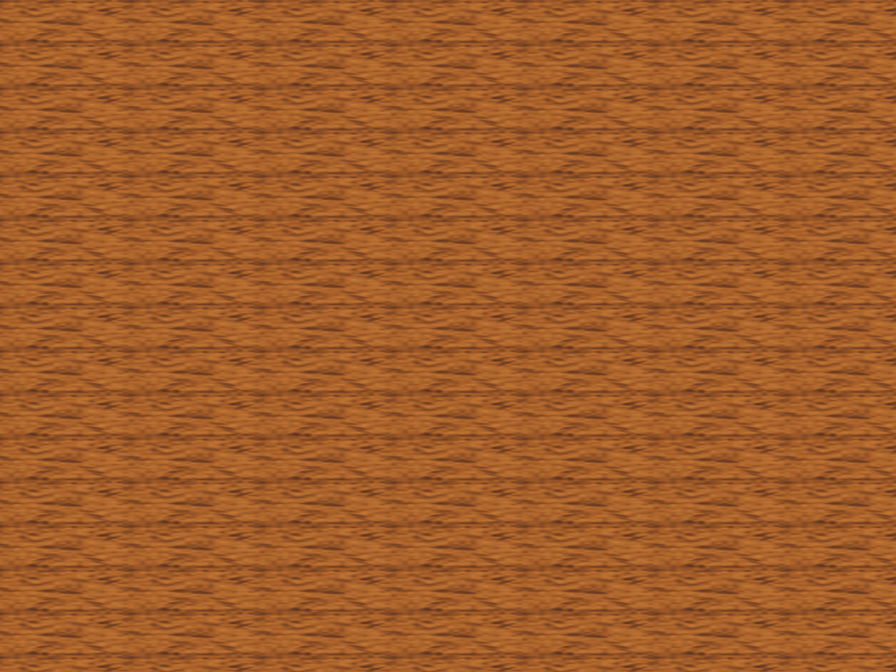
This texture is drawn by a Shadertoy shader. Its source:

```glsl
// Brown wooden planks: a short grain tile with seams, feathered flecks and streaks.

const vec2 REPEATS = vec2(6.827, 15.36);      // tiles across and down
const vec3 DARK_WOOD = vec3(0.38, 0.21, 0.125);
const vec3 MID_WOOD = vec3(0.65, 0.367, 0.16);
const vec3 LIGHT_WOOD = vec3(0.78, 0.49, 0.22);

const float BASE_TONE = 0.58;                 // 0 dark, 0.5 mid, 1 light
const float RING_DEPTH = 0.09;
const float GRAIN_DEPTH = 0.34;
const float FIBRE_DEPTH = 0.42;
const float SEAM_DEPTH = 0.28;
const float FLECK_DEPTH = 0.52;
const float STREAK_DEPTH = 0.42;
const float RINGS = 7.0;                      // growth lines per tile
const vec2 FLECK_SIZE = vec2(0.075, 0.040);   // half length, half width in tile units
const vec2 STREAK_SIZE = vec2(0.16, 0.045);
const float TAU = 6.28319;
const int SAMPLES = 2;                        // antialiasing grid per axis

float hash(vec2 p) {
    return fract(sin(dot(p, vec2(127.1, 311.7))) * 43758.5453);
}

// Value noise that wraps after "cells" lattice steps per tile
float tileNoise(vec2 tile, vec2 cells) {
    vec2 p = tile * cells;
    vec2 i = floor(p);
    vec2 f = fract(p);
    f = f * f * (3.0 - 2.0 * f);
    vec2 a = mod(i, cells);
    vec2 b = mod(i + 1.0, cells);
    return mix(mix(hash(a), hash(vec2(b.x, a.y)), f.x),
               mix(hash(vec2(a.x, b.y)), hash(b), f.x), f.y);
}

// Soft tilted dash, wrapped around the tile edges
float dash(vec2 tile, vec2 centre, vec2 halfSize, float slope) {
    vec2 d = tile - centre;
    d -= floor(d + 0.5);
    d.y -= slope * d.x;
    return 1.0 - smoothstep(0.3, 1.4, length(d / halfSize));
}

// Soft horizontal line, wrapped vertically
float seamLine(float v, float centre, float halfWidth) {
    float d = abs(fract(v - centre + 0.5) - 0.5);
    return 1.0 - smoothstep(0.3 * halfWidth, 1.4 * halfWidth, d);
}

// Four fans of short flecks, mirrored about the middle of the tile
float flecks(vec2 tile) {
    float ink = 0.0;
    for (int fan = 0; fan < 4; fan++) {
        float side = fan % 2 == 0 ? -1.0 : 1.0;
        float row = fan < 2 ? -1.0 : 1.0;
        vec2 centre = vec2(0.525 + side * (0.235 - 0.04 * row), 0.5 + row * 0.28);
        for (int k = -1; k <= 1; k++) {
            float spread = float(k);
            vec2 offset = vec2(side * 0.05 * spread, 0.085 * spread);
            float slope = side * row * (0.55 + 0.2 * spread);
            float weight = 1.0 - 0.3 * abs(spread);
            ink = max(ink, weight * dash(tile, centre + offset, FLECK_SIZE, slope));
        }
    }
    return ink;
}

float woodTone(vec2 tile) {
    // Nearly level fibres, coarse and fine
    float broad = tileNoise(tile, vec2(4.0, 5.0));
    vec2 bent = tile + vec2(0.0, 0.05 * (broad - 0.5));
    float grain = tileNoise(bent, vec2(7.0, 14.0));
    float fibre = tileNoise(bent, vec2(23.0, 25.0));
    float tone = BASE_TONE + GRAIN_DEPTH * (grain - 0.5) + FIBRE_DEPTH * (fibre - 0.5);

    // Growth lines bulging around the middle of the tile
    float bulge = 0.7 * cos(TAU * (tile.x - 0.525)) * sin(TAU * tile.y);
    tone += RING_DEPTH * sin(TAU * (RINGS * tile.y + bulge + 0.5 * broad));

    // Paired continuous seam lines over a faint shadow
    float seam = max(seamLine(tile.y, 0.945, 0.04), 0.85 * seamLine(tile.y, 0.045, 0.03));
    seam = max(seam, 0.5 * seamLine(tile.y, 0.99, 0.08));
    tone -= SEAM_DEPTH * seam;

    // Flecks and long central streaks
    tone -= FLECK_DEPTH * flecks(tile) * (0.7 + 0.4 * fibre);
    float streak = max(dash(tile, vec2(0.45, 0.53), STREAK_SIZE, 0.2),
                       dash(tile, vec2(0.02, 0.47), STREAK_SIZE, 0.2));
    return tone - STREAK_DEPTH * streak * (0.7 + 0.4 * fibre);
}

vec3 woodColour(float tone) {
    vec3 lower = mix(DARK_WOOD, MID_WOOD, clamp(2.0 * tone, 0.0, 1.0));
    return mix(lower, LIGHT_WOOD, clamp(2.0 * tone - 1.0, 0.0, 1.0));
}

void mainImage(out vec4 fragColor, in vec2 fragCoord) {
    vec3 colour = vec3(0.0);
    for (int k = 0; k < SAMPLES * SAMPLES; k++) {
        vec2 jitter = (vec2(k % SAMPLES, k / SAMPLES) + 0.5) / float(SAMPLES) - 0.5;
        vec2 uv = (fragCoord + jitter) / iResolution.xy;
        uv.y = 1.0 - uv.y;                    // tiles start at the top edge
        colour += woodColour(woodTone(fract(uv * REPEATS)));
    }
    fragColor = vec4(colour / float(SAMPLES * SAMPLES), 1.0);
}
```
